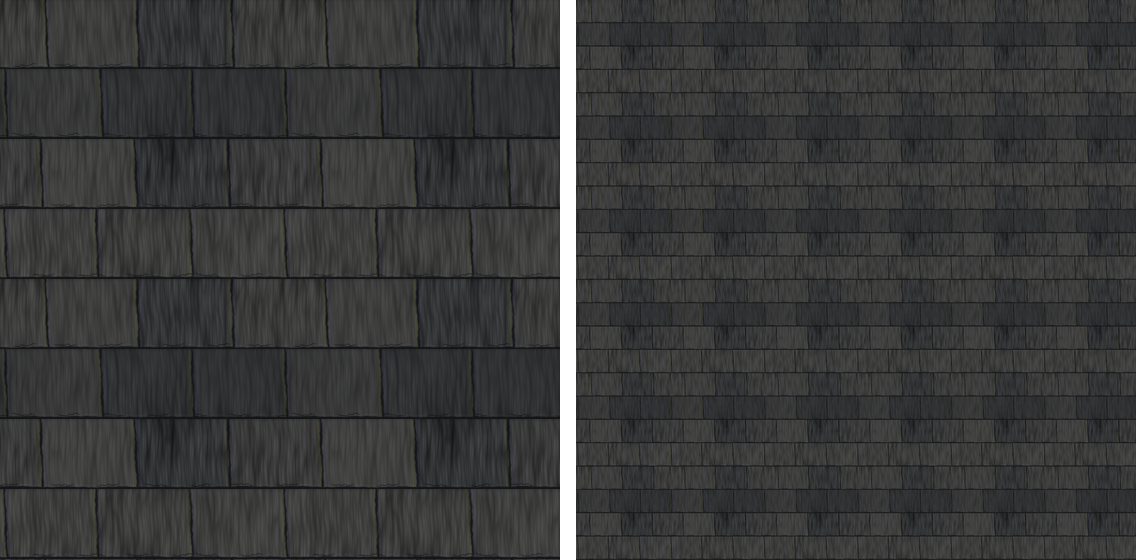
Left, the tile; right, the same tile 3 across and 3 down.
Give the GLSL for this texture, as a Shadertoy shader.

```glsl
const vec2 SLATES = vec2(6.0, 8.0);   // slates across, courses down
const vec2 PERIOD = vec2(3.0, 4.0);   // slates before the set recurs
const vec3 GAP_COLOR = vec3(0.070, 0.078, 0.088);
const vec3 COOL_STONE = vec3(0.975, 1.0, 1.035);
const vec3 WARM_STONE = vec3(1.0, 1.003, 0.99);
const vec3 WARM_EDGE = vec3(0.030, 0.028, -0.035);
const vec3 COOL_EDGE = vec3(0.000, -0.008, 0.055);

// Mean brightness of each slate, courses from the bottom up
const float TONES[12] = float[12](
    0.238, 0.232, 0.240,
    0.243, 0.188, 0.216,
    0.215, 0.185, 0.188,
    0.235, 0.198, 0.228);

float hash(vec2 p) {
    vec3 q = fract(p.xyx * vec3(0.1031, 0.1030, 0.0973));
    q += dot(q, q.yzx + 33.33);
    return fract((q.x + q.y) * q.z);
}

// Distances to the nearest and second nearest cell points
vec2 cellular(vec2 p, float seed) {
    vec2 cell = floor(p);
    vec2 nearest = vec2(8.0);
    for (int j = -1; j <= 1; j++)
    for (int i = -1; i <= 1; i++) {
        vec2 c = cell + vec2(i, j);
        vec2 point = c + vec2(hash(c + seed), hash(c + seed + 47.3));
        float d = length(point - p);
        nearest = d < nearest.x ? vec2(d, nearest.x) : vec2(nearest.x, min(nearest.y, d));
    }
    return nearest;
}

// Jagged outline from layered sines, about -1 to 1
float ragged(float t, float seed) {
    return 0.5 * sin(t * 11.0 + seed)
         + 0.3 * sin(t * 29.0 + seed * 2.3 + sin(t * 17.0))
         + 0.2 * sin(t * 67.0 + seed * 3.7);
}

// Broad cloudy tone from warped sines, about -1 to 1
float clouds(vec2 p, float seed) {
    float sum = 0.0, amp = 0.5, freq = 4.0;
    for (int i = 0; i < 3; i++) {
        sum += amp * sin(p.x * freq + seed + 1.2 * sin(p.y * freq * 0.5 + seed * 1.7));
        seed += 2.4;
        freq *= 1.9;
        amp *= 0.6;
    }
    return sum;
}

// Upright riven grain: long straight streaks, coarse and fine
float grain(vec2 p, float seed) {
    p.x += 0.006 * sin(p.y * 7.0 + seed) - 0.035 * p.y * hash(vec2(seed, 2.0));
    vec2 wide = cellular(p * vec2(13.0, 1.1), seed);
    vec2 fine = cellular(p * vec2(34.0, 2.2), seed + 13.0);
    float ridge = smoothstep(0.0, 0.25, wide.y - wide.x) - 0.8;
    return 0.8 * (0.45 - wide.x) + (0.45 - fine.x) + 0.25 * ridge * sin(p.y * 4.0 + seed);
}

// Soft line of given half width around distance zero
float line(float d, float halfWidth, float soft) {
    return 1.0 - smoothstep(halfWidth - soft, halfWidth + soft, abs(d));
}

// Stone surface of one slate
vec3 stone(vec2 p, float tone, float seed) {
    float roughness = mix(0.055, 0.105, hash(vec2(seed, 5.0)));
    float value = tone + 0.015 * clouds(p, seed) + roughness * grain(p, seed);
    vec3 tint = mix(COOL_STONE, WARM_STONE, smoothstep(0.18, 0.23, tone));
    return value * tint;
}

void mainImage(out vec4 fragColor, in vec2 fragCoord) {
    vec2 p = fragCoord / iResolution.xy * SLATES - vec2(0.0, 0.02);
    float soft = max(0.01, 6.0 / iResolution.y);

    // Staggered courses with slightly leaning joints
    float row = mod(floor(p.y), PERIOD.y);
    float y = fract(p.y);
    float shift = 0.05 + 0.41 * mod(row, 2.0) + 0.03 * step(2.0, row);
    float x = p.x - shift - 0.03 * (0.5 - y);

    // Nearest joint and the slate beside it
    float joint = floor(x + 0.5);
    float jointSeed = 6.28 * hash(vec2(mod(joint, PERIOD.x), row) + 21.0);
    float side = x - joint + 0.012 * sin(jointSeed) + 0.007 * ragged(y, jointSeed);
    float slate = side < 0.0 ? joint - 1.0 : joint;
    float col = mod(slate, PERIOD.x);
    float seed = 3.0 + 20.0 * hash(vec2(col, row) + 3.0);
    vec2 local = vec2(x - slate, y);
    vec3 color = stone(local, TONES[int(col + PERIOD.x * row)], seed);

    // Chipped lower rim
    float rim = 0.020 + 0.010 * hash(vec2(seed, 9.0)) + 0.009 * ragged(local.x, seed);
    float chip = line(y - rim - 0.030 - 0.020 * ragged(local.x * 1.4, seed + 2.0), 0.009, soft);
    color *= 1.0 - 0.4 * chip * smoothstep(-0.4, 0.5, sin(local.x * 13.0 + seed));
    color += 0.022 * line(y - rim - 0.025, 0.008, soft);

    // Warm edge left of each joint, cool edge right of it
    color += WARM_EDGE * line(side + 0.028, 0.010, 0.012);
    color += COOL_EDGE * line(side - 0.028, 0.007, 0.012);

    // Dark gaps and the shadow under the course above
    float gap = line(side, 0.010 + 0.005 * ragged(y * 0.7, jointSeed + 1.0), soft);
    gap = max(gap, 1.0 - smoothstep(rim - soft, rim + soft, y));
    gap = max(gap, 0.7 * smoothstep(0.985, 1.0, y));
    color *= 1.0 - 0.10 * smoothstep(0.94, 1.0, y);
    fragColor = vec4(mix(color, GAP_COLOR, gap * 0.95), 1.0);
}
```
